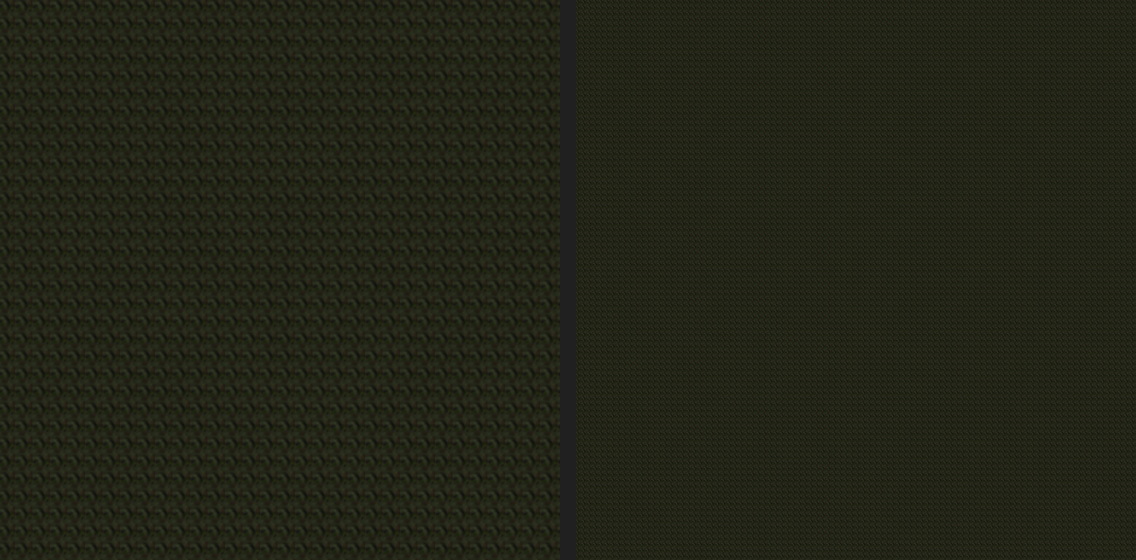
Left, the tile; right, the same tile 3 across and 3 down.
This texture is drawn by a WebGL 2 fragment shader. Its source:

```glsl
#version 300 es
precision highp float;

uniform vec2 u_resolution;
out vec4 fragColor;

float hash(vec2 p) {
    vec3 q = fract(p.xyx * vec3(0.1031, 0.1030, 0.0973));
    q += dot(q, q.yzx + 33.33);
    return fract((q.x + q.y) * q.z);
}

// Value noise that wraps after a whole number of lattice steps
float wrappedNoise(vec2 p, float period, float seed) {
    vec2 i = floor(p);
    vec2 f = smoothstep(0.0, 1.0, fract(p));
    vec2 a = mod(i, period) + seed;
    vec2 b = mod(i + 1.0, period) + seed;
    return mix(mix(hash(a), hash(vec2(b.x, a.y)), f.x),
               mix(hash(vec2(a.x, b.y)), hash(b), f.x), f.y);
}

// Shortest offset from a centre inside a repeating cell
vec2 wrappedOffset(vec2 p, vec2 centre) {
    return fract(p - centre + 0.5) - 0.5;
}

// Soft, rotated oval
float blob(vec2 p, vec2 centre, vec2 radius, float angle) {
    vec2 d = wrappedOffset(p, centre);
    float c = cos(angle), s = sin(angle);
    d = vec2(c * d.x + s * d.y, c * d.y - s * d.x) / radius;
    return exp(-dot(d, d));
}

// Soft curl, open towards the lower left
float curl(vec2 p, vec2 centre, float radius) {
    vec2 d = wrappedOffset(p, centre);
    float ring = (length(d) - radius) / 0.07;
    return exp(-ring * ring) * smoothstep(-0.14, 0.08, d.x + d.y);
}

void main() {
    vec2 uv = gl_FragCoord.xy / u_resolution;
    vec2 grid = uv * 32.0;
    vec2 cell = fract(grid);

    vec3 olive = vec3(0.148, 0.160, 0.098);
    vec3 brown = vec3(0.142, 0.118, 0.080);
    vec3 moss = vec3(0.115, 0.165, 0.045);
    vec3 highlight = vec3(0.185, 0.212, 0.140);
    vec3 shadow = vec3(0.060, 0.062, 0.052);

    // Mottled ground, the same in every cell
    float mottle = wrappedNoise(cell * 6.0, 6.0, 7.0);
    float tint = wrappedNoise(cell * 4.0, 4.0, 23.0);
    vec3 color = mix(olive, brown, smoothstep(0.5, 0.75, tint));

    // Raised grey-green tuft and curl
    color = mix(color, highlight, blob(cell, vec2(0.94, 0.22), vec2(0.22, 0.14), 0.5));
    color = mix(color, highlight, 0.8 * curl(cell, vec2(0.02, 0.64), 0.20));
    color = mix(color, highlight, 0.5 * blob(cell, vec2(0.52, 0.24), vec2(0.09, 0.17), 0.3));

    // Moss and brown flecks
    color = mix(color, moss, blob(cell, vec2(0.65, 0.56), vec2(0.11, 0.15), 0.6));
    color = mix(color, moss, 0.9 * blob(cell, vec2(0.12, 0.46), vec2(0.16, 0.08), 0.4));
    color = mix(color, brown, blob(cell, vec2(0.30, 0.28), vec2(0.11, 0.17), -0.3));
    color = mix(color, brown, 0.9 * blob(cell, vec2(0.72, 0.92), vec2(0.12, 0.08), 0.3));

    // Dark slanted slit and hollows
    color = mix(color, shadow, blob(cell, vec2(0.46, 0.72), vec2(0.10, 0.24), 0.5));
    color = mix(color, shadow, 0.85 * blob(cell, vec2(0.00, 0.63), vec2(0.13, 0.09), 0.5));
    color = mix(color, shadow, 0.5 * blob(cell, vec2(0.25, 0.96), vec2(0.15, 0.07), -0.2));
    color = mix(color, shadow, 0.65 * blob(cell, vec2(0.70, 0.38), vec2(0.07, 0.12), -0.5));
    color = mix(color, shadow, 0.35 * blob(cell, vec2(0.44, 0.45), vec2(0.10, 0.14), 0.2));

    // Grain inside each cell, then faint uneven wear across the cloth
    color *= 0.82 + 0.40 * mottle;
    color *= 0.98 + 0.04 * wrappedNoise(grid * 0.5, 16.0, 41.0);

    fragColor = vec4(color, 1.0);
}
```
